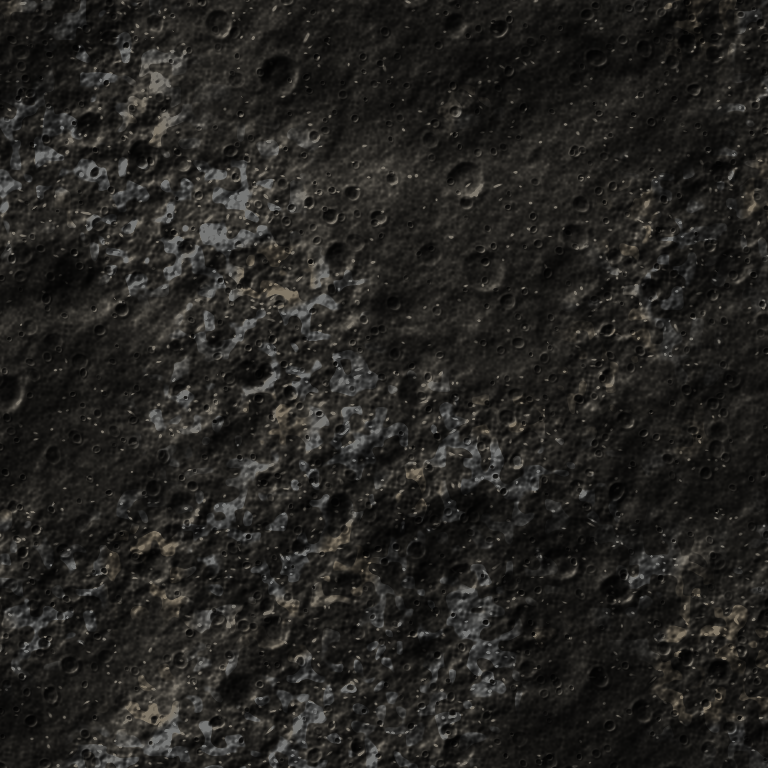
This texture is drawn by a WebGL 2 fragment shader. Its source:

```glsl
#version 300 es
precision highp float;
// Dark pitted volcanic rock under a low light from the upper left.
// A height field of layered noise and round craters is shaded by its slope;
// folds, glossy shards and small glints then shift the exposure.

uniform vec2 u_resolution;
out vec4 fragColor;

#define BASE_LUMA 0.098
#define LIGHT_DIR vec2(-0.64, 0.77)
#define SLOPE_STEP 0.002
#define RELIEF 0.42
#define CRATER_DEPTH 0.42
#define CRATER_SHADE 0.75
#define PATCH_SCALE 4.2
#define SHARD_SCALE 72.0
#define GLINT_SCALE 105.0
#define GRAIN 0.5

float hash(vec2 p) {
    vec3 q = fract(p.xyx * 0.1031);
    q += dot(q, q.yzx + 33.33);
    return fract((q.x + q.y) * q.z);
}

mat2 rotation(float a) {
    return mat2(cos(a), sin(a), -sin(a), cos(a));
}

float noise(vec2 p) {
    vec2 i = floor(p), f = fract(p);
    f = f * f * (3.0 - 2.0 * f);
    float low = mix(hash(i), hash(i + vec2(1, 0)), f.x);
    float high = mix(hash(i + vec2(0, 1)), hash(i + vec2(1, 1)), f.x);
    return mix(low, high, f.y);
}

float fbm(vec2 p) {
    float sum = 0.0, amp = 0.53;
    for (int i = 0; i < 4; i++) {
        sum += amp * noise(p);
        p = rotation(0.7) * p * 2.03 + 17.3;
        amp *= 0.5;
    }
    return sum;
}

// One crater at most per cell, kept inside it: x = height, y = inner shade
vec2 craterLayer(vec2 p, float cells, float chance, float seed) {
    p = rotation(seed) * p * cells + seed * 31.0 + 50.0;
    vec2 id = floor(p);
    if (hash(id + 7.7 * seed) > chance) return vec2(0.0);
    float radius = mix(0.13, 0.3, hash(id + 21.0));
    vec2 jitter = vec2(hash(id + 43.0), hash(id + 67.0));
    vec2 centre = mix(vec2(1.4 * radius), vec2(1.0 - 1.4 * radius), jitter);
    float d = length(fract(p) - centre) / radius;
    float bowl = smoothstep(1.0, 0.35, d);
    float rim = smoothstep(0.7, 1.0, d) * smoothstep(1.4, 1.0, d);
    float depth = CRATER_DEPTH * mix(0.5, 1.2, hash(id + 89.0));
    return vec2(radius / cells * depth * (0.3 * rim - bowl),
                bowl * hash(id + 113.0));
}

vec2 craters(vec2 p) {
    p += 0.006 * (vec2(noise(p * 38.0), noise(p * 38.0 + 91.0)) - 0.5);
    vec2 sum = 0.6 * craterLayer(p, 4.6, 0.38, 1.3);
    sum += craterLayer(p, 11.0, 0.36, 2.1);
    sum += craterLayer(p, 24.0, 0.3, 0.6);
    return sum + craterLayer(p, 52.0, 0.24, 2.8);
}

// Rock relief: each octave keeps about the same slope
float relief(vec2 p, float rough) {
    float sum = 0.0, freq = 6.0;
    for (int i = 0; i < 6; i++) {
        float weight = i > 2 ? rough : 0.85;
        sum += weight * RELIEF / freq * noise(p * freq + float(i) * 13.7);
        p = rotation(0.5) * p;
        freq *= 2.03;
    }
    return sum;
}

// Sparse bright specks, one per cell
float glints(vec2 p, float chance) {
    p *= GLINT_SCALE;
    vec2 id = floor(p);
    vec2 centre = 0.3 + 0.4 * vec2(hash(id + 5.0), hash(id + 9.0));
    float d = length((fract(p) - centre) * vec2(1.0, 1.3));
    return step(hash(id + 31.0), chance) * smoothstep(0.38, 0.1, d);
}

void main() {
    vec2 p = gl_FragCoord.xy / u_resolution.y;
    vec2 along = rotation(-0.6) * p;
    float gloss = smoothstep(0.46, 0.64, fbm(along * vec2(0.8, 1.2) * PATCH_SCALE + 3.0));
    float rough = mix(0.85, 1.6, gloss);

    // Slope towards the light
    vec2 q = p + LIGHT_DIR * SLOPE_STEP;
    vec2 pit = craters(p);
    float rise = pit.x + relief(p, rough) - craters(q).x - relief(q, rough);
    float slope = rise / SLOPE_STEP;
    float exposure = slope > 0.0 ? 0.85 * slope : slope;
    exposure -= CRATER_SHADE * pit.y;

    // Broad tone, dark folds and darker borders
    exposure += 1.1 * (fbm(p * 3.0 + 40.0) - 0.5) + 0.2 * gloss;
    float fold = abs(fbm(along * vec2(1.6, 3.4) + 8.0) - 0.47);
    exposure -= 0.6 * smoothstep(0.045, 0.0, fold) * smoothstep(0.4, 0.6, noise(p * 3.0 + 71.0));
    exposure -= 0.4 * smoothstep(0.42, 0.75, length(p - vec2(0.52, 0.54)));

    // Glossy shards, glints and fine grain
    vec2 warped = p + 0.012 * vec2(noise(p * 50.0), noise(p * 50.0 + 23.0));
    float shard = gloss * smoothstep(0.56, 0.68, noise(warped * SHARD_SCALE)) * (1.0 - pit.y);
    exposure += 0.75 * shard + 1.2 * glints(warped, mix(0.06, 0.16, gloss));
    exposure += GRAIN * (noise(p * 290.0) - 0.5);

    // Warm grey stone, with bluish or tan gloss
    float luma = BASE_LUMA * exp(clamp(exposure, -2.2, 1.55));
    float tan_share = smoothstep(0.5, 0.7, noise(p * 11.0 + 57.0));
    vec3 gloss_tint = mix(vec3(0.98, 1.0, 1.01), vec3(1.1, 1.0, 0.84), tan_share);
    vec3 tint = mix(vec3(1.05, 1.0, 0.91), gloss_tint, 0.8 * shard);
    fragColor = vec4(luma * tint, 1.0);
}
```
